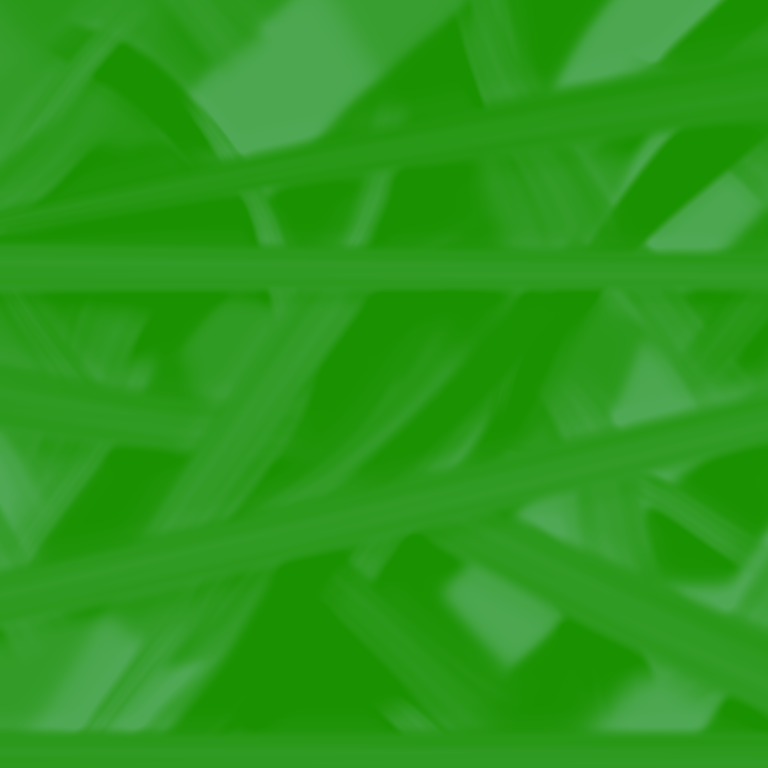
Give the GLSL for this background, as a Shadertoy shader.

```glsl
// Soft overlapping green grass blades over smooth dark and pale patches.

const float PI = 3.14159;
const vec3 DEEP = vec3(0.10, 0.57, 0.00);
const vec3 PALE = vec3(0.31, 0.66, 0.33);
const int SMALL_BLADES = 38;

float hash(vec2 p) {
    p = fract(p * vec2(0.1031, 0.1137));
    p += dot(p, p.yx + 33.33);
    return fract((p.x + p.y) * p.x * 47.3);
}

vec2 hash2(vec2 p) {
    return vec2(hash(p + 3.7), hash(p + 91.3));
}

vec2 rotate(vec2 p, float angle) {
    float c = cos(angle), s = sin(angle);
    return vec2(c * p.x + s * p.y, c * p.y - s * p.x);
}

// Turns a random value into a tone: some deep, some pale, mostly middle.
float pickTone(float r, float deepShare, float paleShare) {
    if (r < deepShare) return 0.0;
    if (r > 1.0 - paleShare) return 0.95;
    return mix(0.24, 0.60, (r - deepShare) / (1.0 - deepShare - paleShare));
}

// Cellular noise whose flat cells melt into each other at the borders.
float softCells(vec2 p, float sharpness) {
    vec2 cell = floor(p);
    float total = 0.0, weights = 0.0;
    for (int y = -2; y <= 2; y++) {
        for (int x = -2; x <= 2; x++) {
            vec2 id = cell + vec2(x, y);
            vec2 offset = id + 0.15 + 0.7 * hash2(id) - p;
            float weight = exp(-sharpness * dot(offset, offset));
            total += weight * pickTone(hash(id + 17.0), 0.32, 0.22);
            weights += weight;
        }
    }
    return total / weights;
}

// Paints a tapered, bent blade from a to b over the tone beneath it.
float paintBlade(float under, vec2 p, vec2 a, vec2 b, vec2 halfWidths,
                 float bend, float tone, float soft) {
    vec2 axis = b - a;
    float len = length(axis);
    float along = dot(p - a, axis) / (len * len);
    float t = clamp(along, 0.0, 1.0);
    float across = (axis.x * (p.y - a.y) - axis.y * (p.x - a.x)) / len;
    across += bend * sin(PI * t);
    float width = mix(halfWidths.x, halfWidths.y, t);

    float ends = smoothstep(-0.03, 0.20, along)
               * (1.0 - smoothstep(0.80, 1.03, along));
    float body = ends * (1.0 - smoothstep(width - soft, width + soft, abs(across)));
    float rimPos = (abs(across) - width - soft) / (1.3 * soft);
    float rim = ends * exp(-rimPos * rimPos);

    float side = clamp(across / width, -1.5, 1.5);
    float grain = step(0.1, tone) * (0.05 * sin(4.0 * side + 3.0 * t)
                + 0.02 * sin(11.0 * side - 2.0 * t) - 0.05 * side);
    return mix(under + 0.10 * rim * sign(across), tone + grain, body);
}

// Scatters short blades, mostly rising to the right.
float paintSmallBlades(float tone, vec2 p) {
    for (int i = 0; i < SMALL_BLADES; i++) {
        vec2 seed = vec2(float(i) * 7.3 + 2.0, 13.0);
        vec2 shape = hash2(seed + 5.0);
        vec2 look = hash2(seed + 41.0);
        float family = hash(seed + 77.0);
        float angle = family < 0.58 ? mix(0.65, 1.15, shape.x)
                                    : mix(-1.35, -0.35, shape.x);
        vec2 center = hash2(seed + 23.0) * 1.1 - 0.05;
        vec2 reach = mix(0.11, 0.25, shape.y) * vec2(cos(angle), sin(angle));
        float width = mix(0.014, 0.042, look.x);
        float bend = 0.05 * (look.y - 0.5);
        float bladeTone = pickTone(hash(seed + 63.0), 0.18, 0.09);
        tone = paintBlade(tone, p, center - reach, center + reach,
                          width * vec2(0.6, 1.2), bend, bladeTone,
                          mix(0.006, 0.013, look.y));
    }
    return tone;
}

// Long blades that cross the canvas, lowest first.
float paintLongBlades(float tone, vec2 p) {
    tone = paintBlade(tone, p, vec2(-0.15, 0.51), vec2(0.42, 0.43), vec2(0.045, 0.03), 0.01, 0.36, 0.012);
    tone = paintBlade(tone, p, vec2(0.48, 0.38), vec2(1.15, 0.06), vec2(0.035, 0.055), 0.01, 0.38, 0.012);
    tone = paintBlade(tone, p, vec2(0.18, 0.25), vec2(0.48, 0.68), vec2(0.03, 0.04), 0.0, 0.46, 0.011);
    tone = paintBlade(tone, p, vec2(0.43, 0.33), vec2(0.75, 0.66), vec2(0.022, 0.03), 0.015, 0.02, 0.010);
    tone = paintBlade(tone, p, vec2(-0.3, 0.65), vec2(1.3, 0.94), vec2(0.004, 0.055), -0.01, 0.24, 0.012);
    tone = paintBlade(tone, p, vec2(-0.3, 0.15), vec2(1.3, 0.53), vec2(0.036, 0.032), 0.005, 0.39, 0.011);
    tone = paintBlade(tone, p, vec2(-0.3, 0.655), vec2(1.3, 0.645), vec2(0.034, 0.022), 0.0, 0.39, 0.009);
    return paintBlade(tone, p, vec2(-0.3, 0.015), vec2(1.3, 0.015), vec2(0.032), 0.0, 0.36, 0.010);
}

void mainImage(out vec4 fragColor, in vec2 fragCoord) {
    vec2 p = fragCoord / iResolution.xy;

    // Gentle layered waves curve the patches and the small blades.
    vec2 warped = p + 0.016 * sin(9.0 * p.yx + vec2(0.4, 2.1))
                    + 0.007 * sin(21.0 * p.yx + vec2(1.7, 0.3));

    vec2 patchPos = rotate(warped, 0.9) * vec2(4.0, 7.0) + 11.0;
    float tone = softCells(patchPos, 14.0);
    tone = paintSmallBlades(tone, warped);
    tone = paintLongBlades(tone, p);

    fragColor = vec4(mix(DEEP, PALE, clamp(tone, 0.0, 1.0)), 1.0);
}
```
